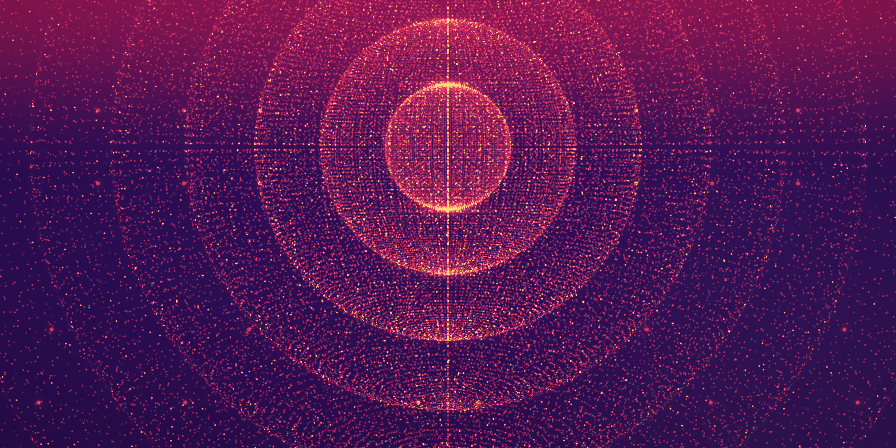
This background is drawn by a Shadertoy shader. Its source:

```glsl
// Nested globes of glowing dots over a violet dusk with a crimson upper sky.

const float PI = 3.14159265;
const float FOCAL = 2.0;          // camera sits one unit before the centre
const float SHELL_STEP = 0.0705;  // radius gained by each globe
const int SHELLS = 8;
const vec2 GRID = vec2(2.0 * PI / 150.0, PI / 110.0);  // longitude, latitude

const vec3 VIOLET = vec3(0.175, 0.052, 0.338);
const vec3 CRIMSON = vec3(0.58, 0.09, 0.345);
const vec3 ROSE = vec3(0.93, 0.22, 0.39);
const vec3 CREAM = vec3(1.0, 0.84, 0.49);

float hash(vec2 p) {
    return fract(sin(dot(p, vec2(127.1, 311.7))) * 43758.5453);
}

float disc(float dist, float radius, float pixel) {
    return 1.0 - smoothstep(radius - 0.5 * pixel, radius + 0.5 * pixel, dist);
}

vec3 background(vec2 uv) {
    vec3 col = mix(VIOLET, CRIMSON, smoothstep(0.6, 1.05, uv.y));
    col += vec3(0.03, 0.03, 0.02) * smoothstep(0.5, 0.9, uv.x) * (1.0 - uv.y);
    vec2 corner = abs(uv - vec2(0.5, 0.6));
    return col * (1.0 - 0.35 * dot(corner, corner));
}

// Dot nearest to a surface point, measured after projection to the screen
float surfaceDot(vec2 p, vec3 hit, float radius, float shell, float pixel) {
    vec2 angles = vec2(atan(hit.x, hit.z), asin(clamp(hit.y / radius, -1.0, 1.0)));
    vec2 cell = vec2(floor(angles.x / GRID.x + 0.5), floor(angles.y / GRID.y));
    vec2 seed = cell + shell * 17.0;
    vec2 jitter = vec2(hash(seed + 3.1), hash(seed + 7.7)) - 0.5;
    jitter *= 0.11 * (shell - 1.0) * step(0.5, abs(cell.x));
    vec2 a = (cell + vec2(0.0, 0.5) + jitter * vec2(1.0, 0.6)) * GRID;
    vec3 q = radius * vec3(cos(a.y) * sin(a.x), sin(a.y), cos(a.y) * cos(a.x));
    float dist = length(p - FOCAL * q.xy / (1.0 + q.z));
    float twinkle = hash(seed);
    float kept = step(0.1 * min(shell - 1.0, 3.0), hash(seed + 23.0));
    float strength = 0.25 + 0.65 * twinkle + 0.7 * step(0.96, twinkle);
    return kept * strength * disc(dist, 0.0019, pixel);
}

// Front and back dots of one globe, with its rim and polar light
float globe(vec2 p, float shell, float pixel) {
    float radius = SHELL_STEP * shell;
    float outline = FOCAL * radius / sqrt(1.0 - radius * radius);
    float dist = length(p);
    float beads = 0.65 + 0.35 * cos(atan(p.x, p.y) * 190.0);
    float polar = pow(abs(p.y) / max(dist, 0.001), 6.0);
    float rim = exp(-abs(dist - outline + 0.002) / 0.004);
    float light = rim * beads * (0.5 + 0.9 * polar) * 1.3 / pow(shell, 1.2);

    vec2 pole = vec2(p.x, abs(p.y) - FOCAL * radius);
    light += 1.1 * exp(-length(pole * vec2(28.0, 150.0))) / shell;

    vec3 eye = vec3(0.0, 0.0, -1.0);
    vec3 ray = normalize(vec3(p, FOCAL));
    float middle = ray.z;
    float inside = middle * middle - 1.0 + radius * radius;
    if (inside > 0.0) {
        float halfChord = sqrt(inside);
        float gain = mix(0.4, 0.95, clamp(0.5 * (shell - 1.0), 0.0, 1.0));
        for (int side = -1; side <= 1; side += 2) {
            vec3 hit = eye + ray * (middle + float(side) * halfChord);
            light += gain * surfaceDot(p, hit, radius, shell, pixel);
        }
    }
    return light;
}

// Sparse larger sparks mirrored in both axes
float sparks(vec2 p, float pixel) {
    const float SPACING = 0.163;
    vec2 m = abs(p) / SPACING;
    vec2 cell = floor(m);
    float pick = hash(cell + 41.0);
    vec2 centre = cell + vec2(0.2 + 0.6 * hash(cell + 9.0), 0.5);
    float dist = length(m - centre) * SPACING;
    float glow = disc(dist, 0.0045, pixel) + 0.35 * exp(-dist / 0.006);
    return step(0.4, pick) * glow * smoothstep(0.2, 0.4, length(p));
}

void mainImage(out vec4 fragColor, in vec2 fragCoord) {
    vec2 uv = fragCoord / iResolution.xy;
    vec2 p = (fragCoord - 0.5 * iResolution.xy) / iResolution.y;
    p.y -= 0.172;
    float pixel = 1.0 / iResolution.y;

    // Gather light from every globe, the sparks and the central axis
    float light = 0.7 * sparks(p, pixel);
    for (int i = 1; i <= SHELLS; i++) {
        light += globe(p, float(i), pixel);
    }
    light += 0.3 * exp(-abs(p.x) / 0.003 - 1.8 * abs(p.y));

    // Colour runs from sky through rose to cream
    vec3 col = mix(background(uv), ROSE, min(light, 1.0));
    col = mix(col, CREAM, smoothstep(0.85, 1.8, light));
    fragColor = vec4(col, 1.0);
}
```
